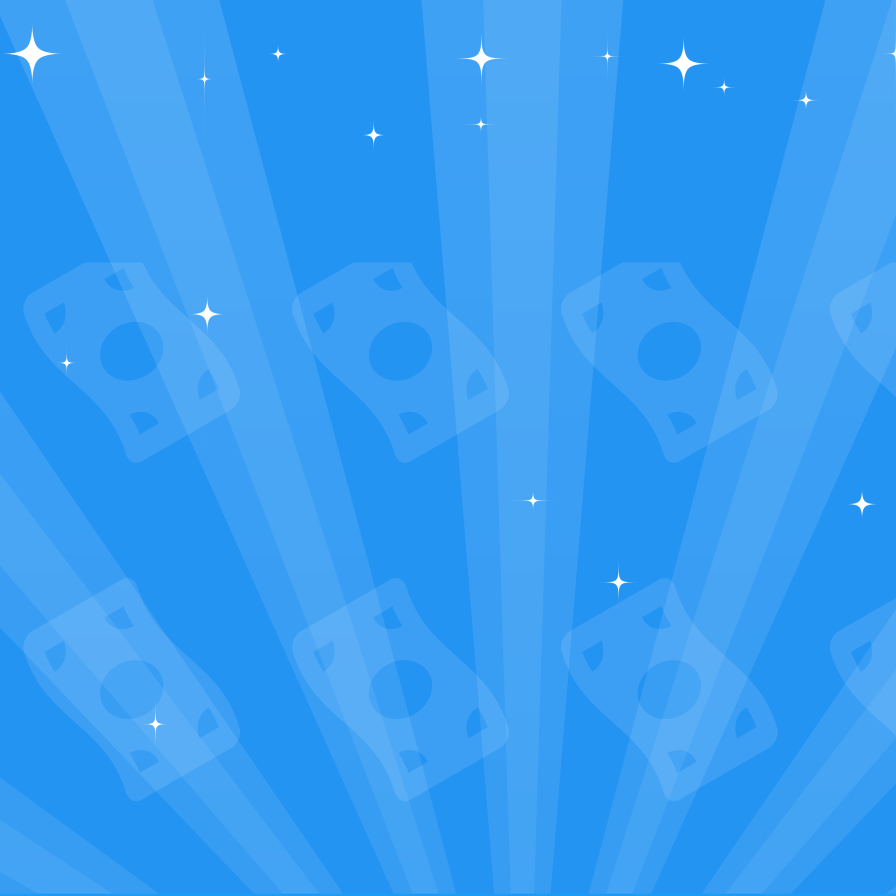
Reproduce this background procedurally as a Shadertoy shader.

```glsl
float hash(float n) { return fract(sin(n * 12.9898) * 43758.5453); }

// Antialiased coverage of a signed distance
float fill(float d) {
    float px = 1.0 / iResolution.y;
    return smoothstep(0.7 * px, -0.7 * px, d);
}

float roundBox(vec2 p, vec2 halfSize, float radius) {
    vec2 q = abs(p) - halfSize + radius;
    return length(max(q, 0.0)) + min(max(q.x, q.y), 0.0) - radius;
}

// Wavy banknote with an oval hole and four quarter-disc holes
float banknote(vec2 p) {
    vec2 q = vec2(dot(p, vec2(0.866, -0.5)), dot(p, vec2(0.5, 0.866)));
    float oval = (length(q / vec2(0.0365, 0.0315)) - 1.0) * 0.034;
    q.x -= 0.0137 * sin(q.y * 24.0);
    float sheet = roundBox(q, vec2(0.073, 0.112), 0.0156);
    vec2 k = abs(q) - vec2(0.051, 0.085);
    float corner = max(length(k) - 0.0247, max(k.x, k.y));
    return fill(sheet) * (1.0 - fill(oval)) * (1.0 - fill(corner));
}

// Four-pointed star with concave sides
float sparkle(vec2 p, float radius) {
    vec2 q = abs(p) / radius + 0.1;
    return fill((q.x * q.y - 0.11) / length(q) * radius);
}

// Fan of wedges around a pivot below the canvas: x = wide beam, y = bright core
vec2 rays(vec2 p) {
    vec2 d = p - vec2(0.583, 1.302);
    float spacing = 0.3403;
    float a = atan(d.x, -d.y);
    a -= spacing * round(a / spacing);
    float along = length(d) * cos(a);
    float across = abs(length(d) * sin(a));
    return vec2(fill(across - 0.0066 - 0.0814 * along),
                fill(across - 0.0038 - 0.0306 * along));
}

void mainImage(out vec4 fragColor, in vec2 fragCoord) {
    vec2 p = fragCoord / iResolution.y;
    p.y = 1.0 - p.y; // measured downwards from the top

    vec3 color = vec3(0.14, 0.58, 0.95);
    vec3 white = vec3(1.0);

    // Rays, fading towards the bottom
    vec2 beam = rays(p) * mix(1.15, 0.8, p.y);
    color = mix(color, white, 0.105 * beam.x);
    color = mix(color, white, 0.08 * beam.y);

    // Banknote grid, its top row cut flat
    vec2 period = vec2(0.3, 0.3776);
    vec2 cell = mod(p - vec2(0.147, 0.392) + 0.5 * period, period) - 0.5 * period;
    float note = banknote(cell) * fill(0.293 - p.y);
    color = mix(color, vec3(0.96, 0.97, 1.0), 0.115 * note);

    // Thin bright strip along the bottom
    color = mix(color, vec3(0.1, 0.61, 0.97), fill(0.9975 - p.y));

    // Scattered sparkles, the largest near the top
    for (int i = 0; i < 17; i++) {
        float n = float(i);
        float x = fract(0.036 + 0.727 * n + 0.06 * hash(n + 3.0) * step(2.0, n));
        float y = 0.06 + 0.78 * pow(hash(n + 11.0), 1.5) * smoothstep(0.0, 5.0, n);
        float radius = 0.0065 + 0.022 * exp2(-0.4 * n);
        color = mix(color, white, sparkle(p - vec2(x, y), radius));
    }

    fragColor = vec4(color, 1.0);
}
```
